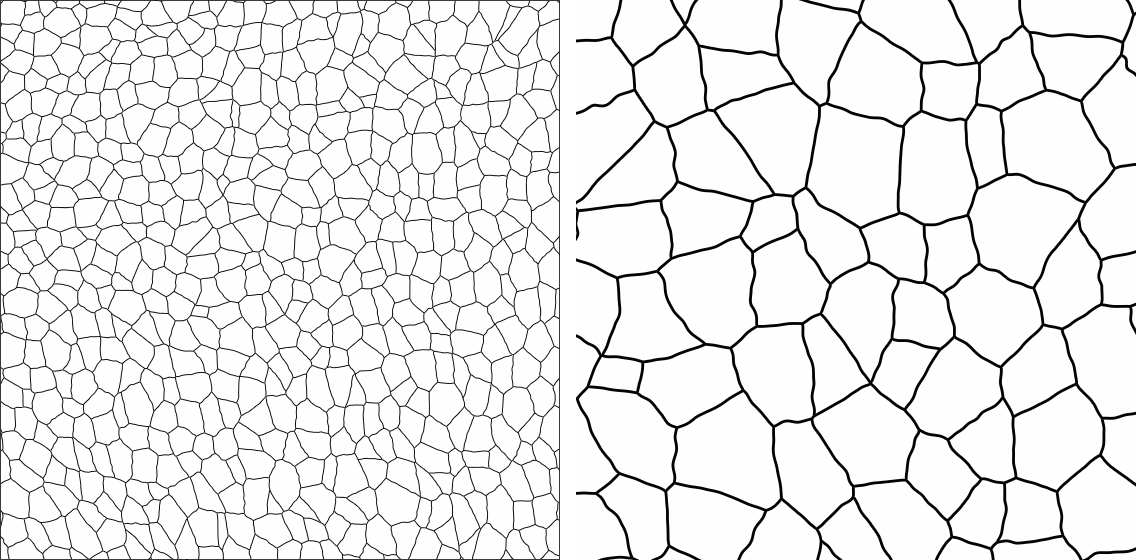
Left, the full canvas; right, a detail of the centre.
Give the GLSL for this pattern, as a Shadertoy shader.

```glsl
// Thin dark outlines of packed irregular cells on white, inside a hairline frame.
// A weighted Voronoi diagram is drawn in a bent space that makes cells finer at the
// upper left, slanted at the lower left and tall at the right; noise roughens edges.

vec2 hash2(vec2 p) {
    vec3 q = fract(p.xyx * vec3(0.1031, 0.1030, 0.0973));
    q += dot(q, q.yzx + 33.33);
    return fract((q.xx + q.yz) * q.zy);
}

// Smooth two-channel value noise, centred on zero
vec2 noise2(vec2 p) {
    vec2 i = floor(p), f = fract(p);
    f = f * f * (3.0 - 2.0 * f);
    vec2 low = mix(hash2(i), hash2(i + vec2(1, 0)), f.x);
    vec2 high = mix(hash2(i + vec2(0, 1)), hash2(i + vec2(1, 1)), f.x);
    return mix(low, high, f.y) - 0.5;
}

// Canvas position to cell space: roughen first, then bend the grid
vec2 toCells(vec2 p) {
    p += 0.020 * noise2(p * 9.0 + 40.0);
    p += 0.010 * noise2(p * 25.0 + 70.0);
    p += 0.0026 * noise2(p * 120.0 + 10.0);
    float x = p.x, y = p.y;
    return vec2(
        25.0 * x + 4.0 * (1.0 - x) * y * (1.0 - 0.5 * y) + 2.0 * x * y,
        21.0 * y + 4.0 * y * y * (1.0 - x) + 4.0 * x * (1.0 - 0.5 * x) * (1.0 - y)
    ) + 20.0;
}

// Scattered cell centre in xy, cell weight in z
vec3 cellSite(vec2 id) {
    float stagger = 0.5 * mod(id.y, 2.0) - 0.25;
    vec2 jitter = 0.74 * (hash2(id) - 0.5);
    float size = hash2(id + 211.0).x;
    return vec3(id + 0.5 + vec2(stagger, 0) + jitter, 0.36 * size * size);
}

// Distance to the nearest cell wall, in canvas units
float wallDistance(vec2 p) {
    const float e = 0.0008;
    vec2 q = toCells(p), base = floor(q);
    mat2 stretch = mat2(toCells(p + vec2(e, 0)) - toCells(p - vec2(e, 0)),
                        toCells(p + vec2(0, e)) - toCells(p - vec2(0, e))) / (2.0 * e);

    // Find the owning cell
    vec2 own = vec2(0), ownId = base;
    float ownPower = 1e5;
    for (int j = -2; j <= 2; j++)
    for (int i = -2; i <= 2; i++) {
        vec2 id = base + vec2(i, j);
        vec3 site = cellSite(id);
        vec2 r = site.xy - q;
        float power = dot(r, r) - site.z;
        if (power < ownPower) { ownPower = power; own = r; ownId = id; }
    }

    // Measure the walls shared with its neighbours
    float nearest = 1.0;
    for (int j = -2; j <= 2; j++)
    for (int i = -2; i <= 2; i++) {
        vec2 id = ownId + vec2(i, j);
        if (i == 0 && j == 0) continue;
        vec3 site = cellSite(id);
        vec2 r = site.xy - q, across = r - own;
        float gap = 0.5 * (dot(r, r) - site.z - ownPower);
        nearest = min(nearest, gap / length(across * stretch));
    }
    return nearest;
}

// Pixel coverage of a line with the given half width
float lineCoverage(float d, float halfWidth, float pixel) {
    vec2 sides = vec2(d + halfWidth, d - halfWidth) / pixel + 0.5;
    sides = clamp(sides, 0.0, 1.0);
    return sides.x - sides.y;
}

void mainImage(out vec4 fragColor, in vec2 fragCoord) {
    float pixel = 1.0 / iResolution.y;
    vec2 p = fragCoord * pixel;
    vec2 border = min(p, iResolution.xy * pixel - p);

    float walls = lineCoverage(wallDistance(p), 0.00084, pixel);
    float frame = lineCoverage(min(border.x, border.y) - 0.0007, 0.0007, pixel);

    vec3 paper = vec3(0.995), ink = vec3(0.01);
    fragColor = vec4(mix(paper, ink, max(walls, frame)), 1.0);
}
```
